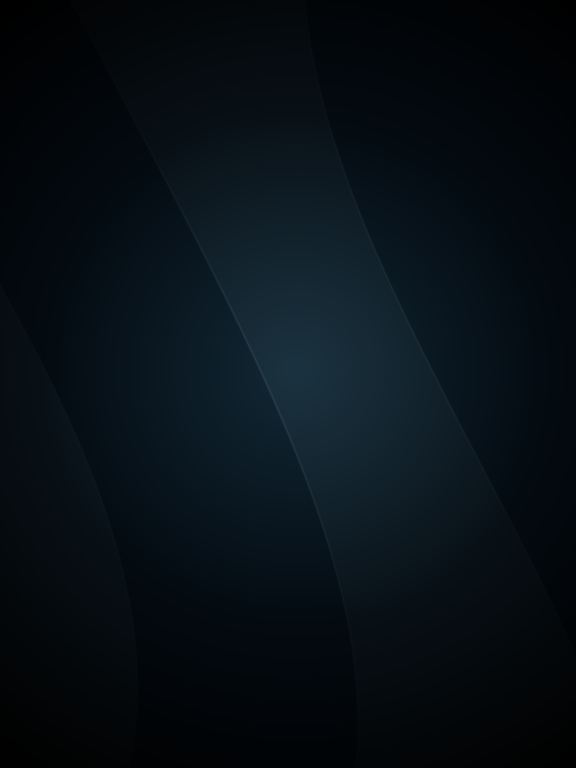
Give the GLSL for this background, as a WebGL 1 fragment shader.

```glsl
precision mediump float;

uniform vec2 u_resolution;

const vec3 CORE = vec3(0.070, 0.155, 0.208);
const vec3 NAVY = vec3(0.012, 0.039, 0.063);
const vec3 SHEEN = vec3(0.034, 0.042, 0.042);
const vec3 RIM = vec3(0.060, 0.070, 0.072);

// Horizontal place of a curved edge at depth t below its start
float edgeX(float t, float start, vec4 bend) {
  return start + t * (bend.x + t * (bend.y + t * (bend.z + t * bend.w)));
}

// Approximate signed distance to the edge, positive on its right
float edgeDistance(float x, float t, float start, vec4 bend, float aspect) {
  float here = edgeX(t, start, bend);
  float slope = (edgeX(t + 0.01, start, bend) - here) / (0.01 * aspect);
  return (x - here) / sqrt(1.0 + slope * slope);
}

float rightOf(float dist, float pixel) {
  return smoothstep(-pixel, pixel, dist);
}

float rimLight(float dist, float width) {
  float k = dist / width;
  return exp(-k * k);
}

// Round glow: bright core, navy shoulder, black corners
vec3 glow(float radius) {
  vec3 inner = mix(CORE, NAVY, clamp(radius / 0.45, 0.0, 1.0));
  return inner * (1.0 - clamp((radius - 0.45) / 0.35, 0.0, 1.0));
}

void main() {
  vec2 uv = gl_FragCoord.xy / u_resolution;
  float aspect = u_resolution.y / u_resolution.x;
  float pixel = 0.7 / u_resolution.x;
  float depth = 1.0 - uv.y;

  float radius = length((uv - vec2(0.515, 0.518)) * vec2(1.0, aspect));
  float fade = exp(-3.0 * radius * radius);

  // Three sweeping edges, left to right
  float left = edgeDistance(uv.x, depth - 0.371, 0.0,
                            vec4(0.738, -0.211, -0.622, 0.0), aspect);
  float middle = edgeDistance(uv.x, depth, 0.122,
                              vec4(0.708, 0.0, 0.0, -0.213), aspect);
  float right = edgeDistance(uv.x, depth, 0.530,
                             vec4(0.112, 0.975, -0.540, 0.0), aspect);

  // Lighter bands: outside the left edge and between the other two
  float band = 1.0 - rightOf(left, pixel);
  band += rightOf(middle, pixel) * (1.0 - rightOf(right, pixel));

  // Thin highlights along the edges
  float rim = 0.5 * rimLight(left, 0.0018) + rimLight(middle, 0.0018)
            + 0.8 * rimLight(right, 0.0018);

  vec3 color = glow(radius) + fade * (SHEEN * band + RIM * rim * fade);
  gl_FragColor = vec4(color, 1.0);
}
```
